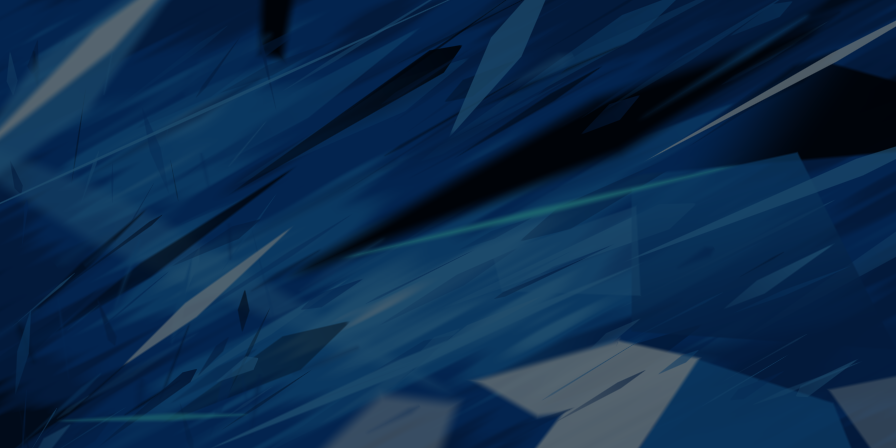
Write a Shadertoy shader that draws this background.

```glsl
const vec3 BLACK = vec3(0.00, 0.01, 0.03);
const vec3 DEEP = vec3(0.01, 0.10, 0.23);
const vec3 OCEAN = vec3(0.01, 0.14, 0.31);
const vec3 BLUE = vec3(0.04, 0.22, 0.38);
const vec3 STEEL = vec3(0.11, 0.29, 0.42);
const vec3 SILVER = vec3(0.36, 0.41, 0.44);
const vec3 TEAL = vec3(0.12, 0.42, 0.44);

float hash(float n) { return fract(sin(n * 12.9898) * 43758.547); }
float hash2(vec2 p) { return fract(sin(dot(p, vec2(127.1, 311.7))) * 43758.547); }

float noise(vec2 p) {
    vec2 i = floor(p), f = fract(p);
    f = f * f * (3.0 - 2.0 * f);
    return mix(mix(hash2(i), hash2(i + vec2(1, 0)), f.x),
               mix(hash2(i + vec2(0, 1)), hash2(i + 1.0), f.x), f.y);
}

// Dark to bright glass tones
vec3 ramp(float t) {
    vec3 c = mix(BLACK, DEEP, smoothstep(0.0, 0.2, t));
    c = mix(c, OCEAN, smoothstep(0.28, 0.42, t));
    c = mix(c, BLUE, smoothstep(0.48, 0.62, t));
    c = mix(c, STEEL, smoothstep(0.66, 0.82, t));
    return mix(c, SILVER, smoothstep(0.88, 1.0, t));
}

// Kite along a-b, widest at the fraction "peak"
float blade(vec2 p, vec2 a, vec2 b, float width, float peak, float soft) {
    float len = length(b - a);
    vec2 dir = (b - a) / len, q = p - a;
    float u = dot(q, dir) / len;
    float v = abs(dot(q, vec2(-dir.y, dir.x)));
    float taper = min(u / peak, (1.0 - u) / (1.0 - peak));
    return smoothstep(soft, -soft, v - width * taper) * smoothstep(0.0, 0.12, taper);
}

float edge(vec2 p, vec2 a, vec2 b) {
    vec2 d = normalize(b - a), q = p - a;
    return d.x * q.y - d.y * q.x;
}

// Convex panel, corners counterclockwise
float panel(vec2 p, vec2 a, vec2 b, vec2 c, vec2 d, float soft) {
    float inside = min(min(edge(p, a, b), edge(p, b, c)), min(edge(p, c, d), edge(p, d, a)));
    return smoothstep(-soft, soft, inside);
}

// Scattered translucent splinters; box holds corner and extent
vec3 splinters(vec3 col, vec2 p, int count, float seed, vec4 box, float angle, float spread,
               float size, float bias, float px) {
    for (int i = 0; i < count; i++) {
        float n = seed + float(i) * 7.31;
        vec2 mid = box.xy + vec2(hash(n), hash(n + 1.0)) * box.zw;
        float turn = angle + spread * (hash(n + 2.0) - 0.5) + 0.2 * smoothstep(0.8, 0.0, mid.x);
        vec2 dir = vec2(cos(turn), sin(turn)), reach = size * mix(0.3, 1.0, hash(n + 3.0)) * dir;
        float width = size * mix(0.012, 0.12, pow(hash(n + 4.0), 2.0));
        float soft = px + 0.012 * pow(hash(n + 5.0), 5.0);
        float mask = blade(p, mid - reach, mid + reach, width, mix(0.1, 0.9, hash(n + 6.0)), soft);
        float fade = 0.65 + 0.35 * dot(p - mid, dir) / size;
        float tone = bias + 0.88 * hash(n + 8.0);
        col = mix(col, ramp(tone), mask * fade * mix(0.35, 1.0, hash(n + 9.0)));
    }
    return col;
}

void mainImage(out vec4 fragColor, in vec2 fragCoord) {
    vec2 p = fragCoord / iResolution.xy * vec2(2, 1);
    float px = 0.8 / iResolution.y;

    // Streaked backdrop with two soft pools of light
    vec2 s = mat2(0.88, -0.47, 0.47, 0.88) * p;
    float streak = 0.38 * noise(s * vec2(1.3, 8)) + 0.24 * noise(s * vec2(2.5, 26)) + 0.16 * noise(s * vec2(4, 70)) - 0.39;
    vec2 left = p - vec2(0.45, 0.45), low = p - vec2(1.2, 0.28);
    float tone = 0.25 + streak + 0.2 * noise(p * 5.0);
    tone += 0.2 * exp(-5.0 * dot(left, left)) + 0.24 * exp(-4.0 * dot(low, low));
    tone -= 0.16 * smoothstep(0.6, 1.0, p.y) * smoothstep(0.4, 1.1, p.x);
    vec3 col = ramp(max(tone, 0.08));

    // Crossing beam and shadow on the left
    col = mix(col, STEEL, 0.5 * blade(p, vec2(-0.3, 0.78), vec2(1.05, 0.1), 0.06, 0.4, 0.02));
    col = mix(col, BLACK, panel(p, vec2(0.58, 0.88), vec2(0.63, 0.87), vec2(0.67, 1.1), vec2(0.59, 1.1), 0.015));
    col = splinters(col, p, 56, 3.0, vec4(0, 0, 2, 1), 0.48, 0.2, 0.36, -0.02, px);
    col = splinters(col, p, 40, 71.0, vec4(0, 0, 0.6, 0.9), 1.3, 1.0, 0.12, -0.05, px);

    // Large glass panels on the right
    vec3 night = mix(OCEAN, BLACK, smoothstep(1.05, 1.35, p.x - 0.7 * p.y));
    col = mix(col, night, 0.95 * panel(p, vec2(1.42, 0.61), vec2(2.1, 0.67), vec2(2.1, 0.79), vec2(1.85, 0.86), 0.005));
    vec3 glass = mix(DEEP, BLUE, smoothstep(0.1, 0.65, p.y - 0.3 * (p.x - 1.5)));
    col = mix(col, glass, 0.75 * panel(p, vec2(1.41, 0.26), vec2(2.0, 0.22), vec2(1.78, 0.66), vec2(1.41, 0.58), 0.003));
    col = mix(col, STEEL, 0.4 * panel(p, vec2(1.12, 0.35), vec2(1.43, 0.34), vec2(1.42, 0.54), vec2(1.1, 0.43), 0.003));
    col = mix(col, DEEP, 0.8 * panel(p, vec2(1.5, 0.22), vec2(1.86, 0.09), vec2(2.1, 0.12), vec2(2.1, 0.3), 0.03));
    col = mix(col, BLUE, 0.8 * panel(p, vec2(1.4, -0.05), vec2(1.92, -0.05), vec2(1.86, 0.1), vec2(1.55, 0.2), 0.004));

    // Pale facets along the bottom
    float facet = panel(p, vec2(1.12, -0.1), vec2(1.36, -0.1), vec2(1.56, 0.2), vec2(1.38, 0.24), 0.006);
    facet = max(facet, panel(p, vec2(1.06, 0.15), vec2(1.2, 0.07), vec2(1.42, 0.1), vec2(1.38, 0.24), 0.01));
    col = mix(col, SILVER, facet * (0.9 + 0.3 * streak));
    col = mix(col, SILVER, 0.6 * panel(p, vec2(0.62, -0.1), vec2(0.95, -0.1), vec2(1.02, 0.1), vec2(0.85, 0.12), 0.02));
    col = mix(col, SILVER, 0.5 * panel(p, vec2(1.85, 0.13), vec2(2, -0.08), vec2(2.1, -0.08), vec2(2.1, 0.18), 0.005));

    // Dark rift, its splinters and glowing rim
    col = mix(col, BLACK, blade(p, vec2(0.62, 0.37), vec2(1.85, 0.95), 0.065, 0.6, 0.022));
    col = splinters(col, p, 32, 19.0, vec4(0.9, 0.68, 0.9, 0.35), 0.55, 0.16, 0.26, -0.22, px);
    col = splinters(col, p, 56, 37.0, vec4(0, 0, 1.9, 0.5), 0.46, 0.2, 0.15, 0.03, px);
    col = mix(col, TEAL, 0.8 * blade(p, vec2(0.75, 0.42), vec2(1.66, 0.635), 0.008, 0.5, 0.008));
    col = mix(col, TEAL, 0.6 * blade(p, vec2(0.12, 0.06), vec2(0.56, 0.075), 0.008, 0.6, 0.006));

    // Bright beams and hairlines
    col = mix(col, STEEL, 0.7 * blade(p, vec2(-0.2, 0.47), vec2(0.48, 1.15), 0.08, 0.5, 0.015));
    col = mix(col, SILVER, 0.9 * blade(p, vec2(-0.08, 0.63), vec2(0.44, 1.1), 0.03, 0.6, 0.01));
    col = mix(col, SILVER, 0.8 * blade(p, vec2(0.27, 0.18), vec2(0.66, 0.5), 0.02, 0.4, 0.003));
    col = mix(col, STEEL, 0.75 * blade(p, vec2(1, 0.69), vec2(1.26, 1.1), 0.04, 0.5, px));
    col = mix(col, STEEL, 0.8 * blade(p, vec2(0.45, -0.01), vec2(1.45, 0.42), 0.016, 0.45, 0.003));
    col = mix(col, STEEL, 0.7 * blade(p, vec2(1.38, 0.41), vec2(2.15, 0.72), 0.02, 0.7, px));
    col = mix(col, SILVER, 0.85 * blade(p, vec2(1.43, 0.635), vec2(2.15, 1.03), 0.011, 0.6, px));
    col = mix(col, STEEL, 0.8 * blade(p, vec2(-0.3, 0.41), vec2(1.2, 1.09), 0.004, 0.5, px));

    fragColor = vec4(col, 1);
}
```
